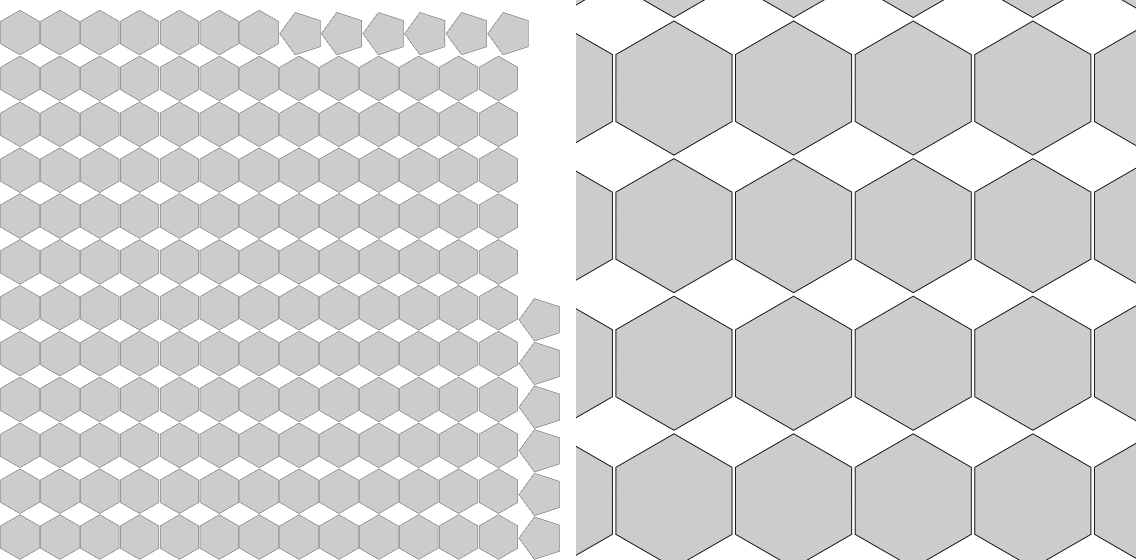
Left, the full canvas; right, a detail of the centre.
This pattern is drawn by a three.js fragment shader. Its source:

```glsl
// Grey hexagons in thirteen columns and twelve rows, with pentagons
// ending the top row and filling the lower part of the right margin.
// Each block is a cell grid holding one outlined polygon distance per cell.

varying vec2 vUv;

const float PI = 3.14159265;
const float RADIUS = 0.0399;
const float GAP = 0.0021;

// Signed distance to a regular polygon with a flat side facing right.
float polygonDistance(vec2 p, float sides) {
  float sector = 2.0 * PI / sides;
  float angle = atan(p.y, p.x);
  float fromNormal = angle - sector * floor(angle / sector + 0.5);
  return length(p) * cos(fromNormal) - RADIUS * cos(PI / sides);
}

// Distance to the polygon in the current cell of a limited block.
float blockDistance(vec2 p, vec2 cell, vec2 count, float sides) {
  vec2 id = floor(p / cell);
  if (any(lessThan(id, vec2(0.0))) || any(greaterThanEqual(id, count))) return 1.0;
  vec2 center = vec2(cell.x - 0.5 * GAP - RADIUS * cos(PI / sides), 0.5 * cell.y);
  return polygonDistance(p - id * cell - center, sides);
}

void main() {
  vec2 hexCell = RADIUS * vec2(2.0 * cos(PI / 6.0), 2.0) + GAP;
  vec2 pentCell = RADIUS * vec2(1.0 + cos(PI / 5.0), 2.0 * sin(0.4 * PI)) + GAP;
  vec2 topRow = vec2(0.0, 11.0 * hexCell.y);

  // Hexagon field and the shorter row above it
  float d = blockDistance(vUv, hexCell, vec2(13.0, 11.0), 6.0);
  d = min(d, blockDistance(vUv - topRow, hexCell, vec2(7.0, 1.0), 6.0));

  // Pentagons along the top row and up the right margin
  vec2 topStart = topRow + vec2(7.0 * hexCell.x, 0.0);
  vec2 sideStart = vec2(13.0 * hexCell.x, 0.0);
  d = min(d, blockDistance(vUv - topStart, pentCell, vec2(6.0, 1.0), 5.0));
  d = min(d, blockDistance(vUv - sideStart, pentCell, vec2(1.0, 6.0), 5.0));

  // Fill and hairline outline, both by pixel coverage
  float pixel = fwidth(vUv.x);
  float halfLine = 0.00026;
  float fill = clamp(0.5 - d / pixel, 0.0, 1.0);
  float outline = clamp((d + halfLine) / pixel + 0.5, 0.0, 1.0)
                - clamp((d - halfLine) / pixel + 0.5, 0.0, 1.0);
  vec3 color = mix(vec3(1.0), vec3(0.8), fill);
  gl_FragColor = vec4(color * (1.0 - outline), 1.0);
}
```
